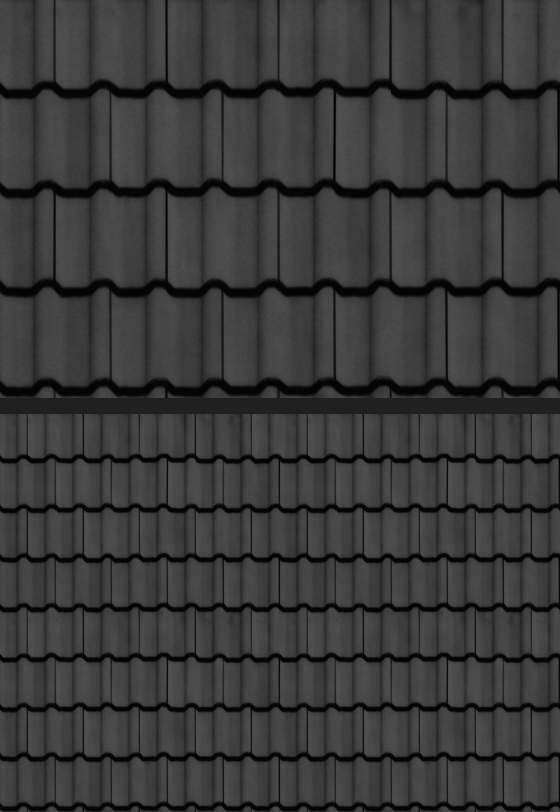
Top, the tile; bottom, the same tile 2 across and 2 down.
A WebGL 1 fragment shader for this texture:

```glsl
precision highp float;
// Dark grey interlocking roof tiles in four staggered courses of five double-wave tiles.

uniform vec2 u_resolution;

float hash(vec2 p) {
  return fract(sin(dot(p, vec2(127.1, 311.7))) * 43758.5453);
}

// Value noise that wraps after a whole number of cells
float noise(vec2 uv, vec2 cells) {
  vec2 p = uv * cells;
  vec2 i = floor(p);
  vec2 f = fract(p);
  f = f * f * (3.0 - 2.0 * f);
  vec2 a = mod(i, cells);
  vec2 b = mod(i + 1.0, cells);
  return mix(mix(hash(a), hash(vec2(b.x, a.y)), f.x),
             mix(hash(vec2(a.x, b.y)), hash(b), f.x), f.y);
}

// Wrapped identity of the tile at a wave position in a course
vec2 tileId(float wave, float course) {
  float row = mod(course, 4.0);
  return vec2(mod(floor((wave - 0.365 + row + 1.0) * 0.5), 5.0), row);
}

void main() {
  vec2 uv = gl_FragCoord.xy / u_resolution;
  vec2 pixel = vec2(10.0, 4.0) / u_resolution;

  // Wave coordinate: each wave starts at its dark groove
  float wave = uv.x * 10.0 - 0.61;
  float q = fract(wave);
  float crest = abs(fract(q + 0.265) - 0.5);
  float bump = 1.0 - smoothstep(0.04, 0.31, crest);

  // Signed height from the nearest wavy lip, with a little slip per tile
  float v = uv.y * 4.0 - 0.062 - 0.092 * bump;
  float lip = floor(v + 0.5);
  float slip = (hash(tileId(wave, lip) + 3.7) - 0.5) * 0.022;
  float wobble = (noise(uv, vec2(90.0, 16.0)) - 0.5) * 0.012;
  float d = v - lip - slip - wobble;
  float course = lip - step(d, 0.0);
  vec2 id = tileId(wave, course);
  float h = d + lip - course;
  float jointed = mod(floor(wave) + id.y, 2.0);

  // Rounded roll, flat pan and the groove between them
  float roll = smoothstep(0.02, 0.22, q) * (1.0 - smoothstep(0.46, 0.64, q));
  float side = fract(q + 0.5) - 0.5;
  float groove = exp(-abs(side) / (side > 0.0 ? 0.075 : 0.045));
  float shade = 0.262 + 0.022 * roll - 0.105 * groove;
  shade -= 0.014 * (1.0 - jointed) * smoothstep(0.57, 0.63, q);
  shade += 0.016 * jointed * smoothstep(0.37, 0.40, q) * (1.0 - smoothstep(0.6, 0.9, q));
  shade += (hash(id) - 0.5) * 0.022;

  // Mottling, vertical streaks and fine grain
  shade += (noise(uv, vec2(24.0, 16.0)) - 0.5) * 0.022;
  shade += (noise(uv, vec2(110.0, 12.0)) - 0.5) * 0.018;
  shade += (noise(uv, vec2(256.0, 182.0)) - 0.5) * 0.022;

  // Smudges below the upper lip, heaviest on the top course
  float smudge = smoothstep(0.5, 0.85, noise(uv, vec2(40.0, 20.0)));
  shade -= 0.05 * smudge * smoothstep(0.6, 0.9, h) * (id.y > 2.5 ? 1.0 : 0.25);

  // Joint between neighbouring tiles, leaning and varying in strength
  float lean = (hash(id + 8.3) - 0.5) * 0.03 * (h - 0.5);
  float jointX = q - 0.365 - lean;
  float strength = 0.5 + 0.5 * hash(vec2(floor(mod(wave, 10.0)), id.y) + 5.1);
  float gap = 1.0 - smoothstep(0.004, 0.018 + pixel.x, abs(jointX));
  shade = mix(shade, 0.03, gap * strength * jointed);
  shade -= 0.035 * jointed * exp(-abs(jointX) / 0.035);

  // Shadow band under the lip, thicker across the slopes
  float thickness = 0.045 - 0.004 * bump + 0.045 * bump * (1.0 - bump);
  float soft = 0.012 + pixel.y;
  float edge = abs(d) - thickness;
  shade *= 1.0 - 0.32 * exp(-max(edge, 0.0) / 0.025);
  float band = 1.0 - smoothstep(-soft, soft, edge);
  shade = mix(shade, 0.018, band);

  // Worn grey rim along the crests
  float rim = exp(-pow((d - 0.034) / 0.016, 2.0)) * smoothstep(0.6, 1.0, bump);
  shade += 0.11 * rim * band * noise(uv, vec2(140.0, 100.0));

  gl_FragColor = vec4(vec3(clamp(shade, 0.0, 1.0)), 1.0);
}
```
